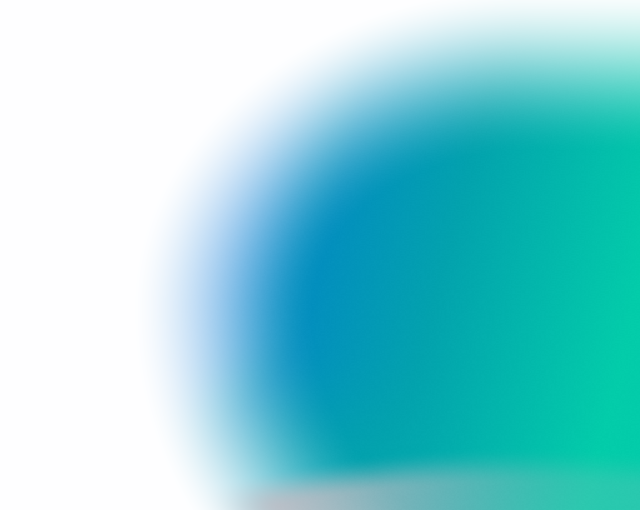
This background is drawn by a Shadertoy shader. Its source:

```glsl
#define CENTER vec2(1.046, 0.395)
#define CORE_RADIUS vec2(0.433, 0.310)
#define GLOW_RADIUS vec2(0.784, 0.629)
#define LOWER_STRETCH vec2(1.51, 1.234)
#define COLOR_TILT 0.25
#define VEIL_HEIGHT 0.115
#define GRAIN 0.008

const vec3 PAPER = vec3(0.996, 0.997, 1.0);
const vec3 PERIWINKLE = vec3(0.20, 0.56, 0.87);
const vec3 BLUE = vec3(0.01, 0.56, 0.745);
const vec3 TEAL = vec3(0.01, 0.635, 0.68);
const vec3 GREEN = vec3(0.01, 0.80, 0.665);
const vec3 VEIL = vec3(0.76, 0.73, 0.76);

float hash(vec2 p) {
    return fract(sin(dot(p, vec2(127.1, 311.7))) * 43758.5);
}

// Opacity falls from the core ellipse to the larger glow ellipse.
float glowCoverage(vec2 p) {
    vec2 q = p - CENTER;
    q.x = min(q.x, 0.0);
    vec2 core = CORE_RADIUS;
    vec2 glow = GLOW_RADIUS;
    if (q.y < 0.0) {
        core.y *= LOWER_STRETCH.x;
        glow.y *= LOWER_STRETCH.y;
    }
    float a = length(q / core);
    float b = length(q / glow);
    float t = clamp((a - 1.0) * b / max(a - b, 1e-4), 0.0, 1.0);
    return 1.0 - mix(t, smoothstep(0.0, 1.0, t), 0.75);
}

// Tilted ramp from periwinkle through blue and teal to green.
vec3 rampColor(vec2 p) {
    float s = (p.x - 0.621 + COLOR_TILT * (0.444 - p.y)) / 0.634;
    s += 0.22 * smoothstep(0.34, 0.08, p.y) * smoothstep(0.9, 0.5, p.x);
    vec3 color = mix(PERIWINKLE, BLUE, smoothstep(-0.38, 0.0, s));
    color = mix(color, TEAL, clamp(s / 0.38, 0.0, 1.0));
    return mix(color, GREEN, clamp((s - 0.38) / 0.62, 0.0, 1.0));
}

void mainImage(out vec4 fragColor, in vec2 fragCoord) {
    vec2 p = fragCoord / iResolution.y;

    // Main glow
    float coverage = glowCoverage(p);
    vec3 color = mix(PAPER, rampColor(p), coverage);

    // Grey veil with a curved upper edge
    float bend = p.x - 1.02;
    float veilTop = VEIL_HEIGHT + 0.01 - 0.20 * bend * bend;
    float veil = smoothstep(veilTop, veilTop - 0.075, p.y);
    veil *= mix(0.80, 0.20, smoothstep(0.52, 1.22, p.x));
    veil *= smoothstep(0.0, 0.45, coverage);
    color = mix(color, VEIL, veil);

    // Fine grain over the coloured area
    float grain = hash(floor(p * 408.0)) - 0.5;
    color += GRAIN * grain * coverage;

    fragColor = vec4(clamp(color, 0.0, 1.0), 1.0);
}
```
